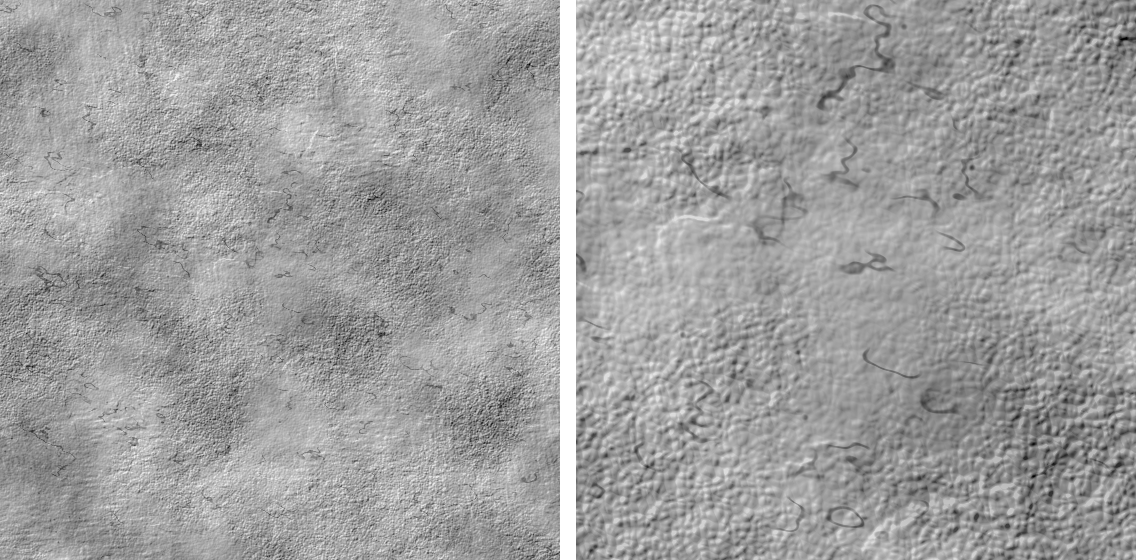
Left: the whole. Right: its middle third, enlarged.
This texture is drawn by a Shadertoy shader. Its source:

```glsl
// Rough grey plaster: a height field of cellular grain, lumps, trowel strokes
// and creases is lit from the upper left by a height difference, then laid
// over blotchy stains with sparse dark crevices and pits.

#define MEAN_GREY 0.622
#define STAIN_SCALE 8.0
#define STAIN_CONTRAST 0.45
#define GRAIN_SCALE 215.0
#define GRAIN_HEIGHT 0.66
#define LUMP_HEIGHT 2.5
#define STROKE_HEIGHT 0.8
#define CREASE_HEIGHT 0.8
#define RELIEF_GAIN 0.34
#define LIGHT_STEP 0.0019
#define CREVICE_DEPTH 0.2
#define PIT_SHARE 0.015

vec2 hash2(vec2 p) {
    vec3 q = fract(p.xyx * vec3(0.1031, 0.1030, 0.0973));
    q += dot(q, q.yzx + 33.33);
    return fract((q.xx + q.yz) * q.zy);
}

mat2 rotation(float angle) {
    float c = cos(angle), s = sin(angle);
    return mat2(c, s, -s, c);
}

float valueNoise(vec2 p) {
    vec2 cell = floor(p), f = fract(p);
    f = f * f * (3.0 - 2.0 * f);
    vec2 right = vec2(1.0, 0.0);
    float low = mix(hash2(cell).x, hash2(cell + right).x, f.x);
    float high = mix(hash2(cell + right.yx).x, hash2(cell + 1.0).x, f.x);
    return mix(low, high, f.y);
}

float layeredNoise(vec2 p, int octaves) {
    float sum = 0.0, total = 0.0, weight = 0.5;
    for (int i = 0; i < octaves; i++) {
        sum += weight * valueNoise(p);
        total += weight;
        weight *= 0.56;
        p = rotation(0.65) * p * 2.03 + 17.3;
    }
    return sum / total;
}

// x: distance to the nearest cell point, y: random value of that cell
vec2 cellular(vec2 p) {
    vec2 cell = floor(p), nearest = vec2(8.0, 0.0);
    for (int y = -1; y <= 1; y++)
    for (int x = -1; x <= 1; x++) {
        vec2 id = cell + vec2(x, y);
        float d = length(id + hash2(id) - p);
        if (d < nearest.x) nearest = vec2(d, hash2(id + 71.7).y);
    }
    return nearest;
}

// Short parallel grooves along one direction, present only in some regions
float strokes(vec2 p, float angle, float seed) {
    float region = smoothstep(0.4, 0.75, layeredNoise(p * 5.0 + seed, 2));
    return region * valueNoise(rotation(angle) * p * vec2(48.0, 190.0) + seed);
}

// Short broken scarps following the contours of a stretched noise
float creases(vec2 p, float angle, float seed) {
    vec2 q = rotation(angle) * p + seed;
    float region = smoothstep(0.5, 0.8, layeredNoise(q * vec2(11.0, 15.0), 2));
    float contour = layeredNoise(q * vec2(9.0, 17.0) + 9.0, 5) - 0.5;
    return region * smoothstep(-0.03, 0.03, contour);
}

// Thin dark cracks, broken into short pieces
float crevices(vec2 p) {
    vec2 q = rotation(0.25) * p;
    float region = smoothstep(0.54, 0.7, layeredNoise(q * vec2(26.0, 34.0) + 61.0, 2));
    float contour = abs(layeredNoise(q * vec2(13.0, 24.0) + 37.0, 4) - 0.5);
    return region * (1.0 - smoothstep(0.004, 0.022, contour));
}

float plasterHeight(vec2 p, float roughness) {
    vec2 warped = p + 0.003 * vec2(valueNoise(p * 110.0), valueNoise(p * 110.0 + 31.0));
    float grain = -cellular(warped * GRAIN_SCALE).x;
    grain += 0.75 * valueNoise(rotation(0.5) * p * GRAIN_SCALE * 1.4);
    grain += 1.2 * valueNoise(rotation(1.1) * p * GRAIN_SCALE * 0.5);
    float height = GRAIN_HEIGHT * roughness * grain;
    height += LUMP_HEIGHT * layeredNoise(p * 30.0 + 5.0, 4);
    height += STROKE_HEIGHT * strokes(p, 0.6, 12.0);
    height += STROKE_HEIGHT * strokes(p, 1.35, 57.0);
    height += STROKE_HEIGHT * strokes(p, -0.1, 83.0);
    height += CREASE_HEIGHT * creases(p, 0.15, 4.0);
    return height + CREASE_HEIGHT * creases(p, 1.1, 29.0);
}

void mainImage(out vec4 fragColor, in vec2 fragCoord) {
    vec2 p = fragCoord / iResolution.y + 3.0;

    // Blotchy stains with slightly bent outlines
    vec2 bend = 0.02 * sin(p.yx * vec2(17.0, 14.0) + 2.0 * sin(p * 9.0));
    float stain = layeredNoise((p + bend) * STAIN_SCALE, 4) - 0.5;

    // Relief: smooth trowelled areas alternate with coarse ones
    float roughness = mix(0.5, 1.3, smoothstep(0.3, 0.68, layeredNoise(p * 8.0 + 21.0, 3)));
    roughness *= 1.0 - 0.8 * stain;
    vec2 toLight = LIGHT_STEP * normalize(vec2(-0.65, 0.76));
    float relief = plasterHeight(p - 0.5 * toLight, roughness)
                 - plasterHeight(p + 0.5 * toLight, roughness);
    relief *= 0.8 + 0.8 * abs(relief); // steeper slopes gain contrast
    relief = clamp(relief, -1.0, 0.6);

    // Dark crevices and pits
    vec2 pit = cellular(p * 95.0);
    float pitShade = step(pit.y, PIT_SHARE) * (1.0 - smoothstep(0.05, 0.24, pit.x));
    float shade = CREVICE_DEPTH * max(crevices(p), pitShade);

    float grey = MEAN_GREY + STAIN_CONTRAST * stain + RELIEF_GAIN * relief - shade;
    fragColor = vec4(vec3(clamp(grey, 0.0, 1.0)), 1.0);
}
```
